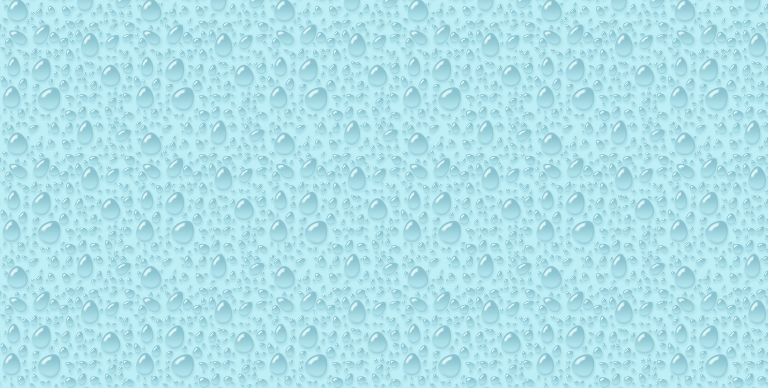
A Shadertoy shader for this texture:

```glsl
// Draws a repeating sheet of pale blue water drops in three packed sizes.

// Layout, in tile units (one tile repeats in both directions)
const float TILE_HEIGHT = 0.344;                  // tile size over canvas height
const vec3 CELLS = vec3(4.0, 9.0, 18.0);          // grid cells per tile, per layer
const vec3 MIN_RADIUS = vec3(0.060, 0.029, 0.014);
const vec3 MAX_RADIUS = vec3(0.092, 0.046, 0.024);
const vec3 PRESENCE = vec3(0.58, 0.95, 0.95);     // share of cells holding a drop
const float JITTER = 0.5;
const float GAP = 0.006;
const float SMALLEST_FIT = 0.5;                   // drops squeezed below this vanish
const float MAX_TILT = 1.15;
const float EGG = 0.24;

// Light and colour
const float SOFTNESS = 0.010;
const vec2 LIGHT_DIR = vec2(-0.62, 0.78);
const vec2 SHADOW_OFFSET = vec2(0.006, -0.010);
const vec3 SHEET = vec3(0.745, 0.935, 0.965);
const vec3 SHADOW = vec3(0.66, 0.865, 0.90);
const vec3 BODY_TOP = vec3(0.54, 0.765, 0.81);
const vec3 BODY_BOTTOM = vec3(0.70, 0.90, 0.935);
const vec3 RIM = vec3(0.53, 0.76, 0.81);
const vec3 GLINT = vec3(0.92, 0.99, 1.0);

struct Drop { vec2 center; vec2 axes; float tilt; };

float hash(vec2 p) {
    return fract(sin(dot(p, vec2(127.1, 311.7))) * 43758.5453);
}

vec2 rotate(vec2 v, float angle) {
    float c = cos(angle), s = sin(angle);
    return vec2(c * v.x + s * v.y, c * v.y - s * v.x);
}

// Random drop of a grid cell; the cell index wraps so that tiles repeat
Drop makeDrop(vec2 cell, int layer) {
    float n = CELLS[layer];
    vec2 id = mod(cell, n) + 37.0 * float(layer) + 3.0;
    vec2 shift = vec2(hash(id), hash(id + 11.3)) - 0.5;
    float radius = mix(MIN_RADIUS[layer], MAX_RADIUS[layer], hash(id + 23.7));
    radius *= step(hash(id + 31.9), PRESENCE[layer]);
    float aspect = mix(0.55, 0.90, hash(id + 47.1));
    float tilt = (hash(id + 59.3) * 2.0 - 1.0) * MAX_TILT;
    return Drop((cell + 0.5 + shift * JITTER) / n, radius * vec2(aspect, 1.0), tilt);
}

// Position in the drop, scaled so that its egg-shaped outline has length 1
vec2 eggSpace(vec2 p, Drop drop) {
    vec2 e = rotate(p - drop.center, drop.tilt) / drop.axes;
    e.x /= 1.0 - EGG * clamp(e.y, -1.0, 1.0);
    return e;
}

float dropDistance(vec2 p, Drop drop) {
    return (length(eggSpace(p, drop)) - 1.0) * drop.axes.x;
}

// Shrinks a drop to the free room around it, or removes it
Drop fitInto(Drop drop, float room) {
    float fit = min((room - GAP) / max(drop.axes.y, 0.001), 1.0);
    drop.axes *= fit < SMALLEST_FIT ? 0.0 : fit;
    return drop;
}

float roomToLarge(vec2 p) {
    float room = 1.0;
    vec2 home = floor(p * CELLS[0]);
    for (int k = 0; k < 9; k++) {
        Drop drop = makeDrop(home + vec2(k % 3 - 1, k / 3 - 1), 0);
        if (drop.axes.y > 0.0) room = min(room, dropDistance(p, drop));
    }
    return room;
}

float roomToMedium(vec2 p) {
    float room = 1.0;
    vec2 home = floor(p * CELLS[1]);
    for (int k = 0; k < 9; k++) {
        Drop drop = makeDrop(home + vec2(k % 3 - 1, k / 3 - 1), 1);
        if (length(p - drop.center) > MAX_RADIUS[1] + MAX_RADIUS[2] + GAP) continue;
        drop = fitInto(drop, roomToLarge(drop.center));
        if (drop.axes.y > 0.0) room = min(room, dropDistance(p, drop));
    }
    return room;
}

// Soft shadow, graded body, dark lower rim and a glint facing the light
vec3 paintDrop(vec3 color, vec2 p, Drop drop, float blur) {
    float shade = smoothstep(0.016, -0.004, dropDistance(p - SHADOW_OFFSET, drop));
    color = mix(color, min(color, SHADOW), 0.6 * shade);

    vec2 e = eggSpace(p, drop);
    float r = length(e);
    float facing = dot(e / max(r, 0.001), normalize(rotate(LIGHT_DIR, drop.tilt)));
    float height = 0.5 + 0.5 * (p.y - drop.center.y) / drop.axes.y;
    vec3 body = mix(BODY_BOTTOM, BODY_TOP, smoothstep(0.05, 0.85, height));
    body = mix(body, RIM, 0.65 * smoothstep(0.72, 1.0, r) * smoothstep(0.3, -0.7, facing));
    float arc = smoothstep(0.26, 0.06, abs(r - 0.66)) * smoothstep(0.62, 0.92, facing);
    body = mix(body, GLINT, 0.85 * arc);

    float cover = smoothstep(0.5 * blur, -0.5 * blur, (r - 1.0) * drop.axes.x);
    return mix(color, body, cover);
}

void mainImage(out vec4 fragColor, in vec2 fragCoord) {
    vec2 p = fragCoord / (iResolution.y * TILE_HEIGHT);
    float blur = max(SOFTNESS, 1.0 / (iResolution.y * TILE_HEIGHT));
    vec3 color = SHEET;
    for (int layer = 2; layer >= 0; layer--) {
        vec2 home = floor(p * CELLS[layer]);
        for (int k = 0; k < 9; k++) {
            Drop drop = makeDrop(home + vec2(k % 3 - 1, k / 3 - 1), layer);
            if (length(p - drop.center) > drop.axes.y * 1.2 + 0.03) continue;
            if (layer > 0) drop = fitInto(drop, roomToLarge(drop.center));
            if (layer > 1) drop = fitInto(drop, roomToMedium(drop.center));
            if (drop.axes.y > 0.0) color = paintDrop(color, p, drop, blur);
        }
    }
    fragColor = vec4(color, 1.0);
}
```
